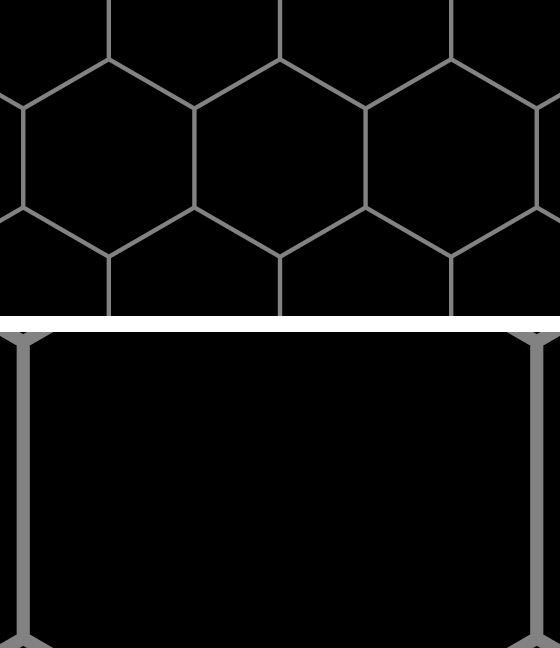
Top, the full canvas; bottom, a detail of the centre.
A WebGL 1 fragment shader for this pattern:

```glsl
precision highp float;

uniform vec2 u_resolution;

// Lengths are fractions of the canvas height
#define CELL_WIDTH 0.54167
#define LINE_WIDTH 0.01389
#define LINE_COLOR vec3(0.51)
#define CELL_COLOR vec3(0.0)

const vec2 LATTICE = vec2(1.0, 1.7320508);

// Offset from the nearest centre of a pointy-top hexagon grid of unit width
vec2 hexOffset(vec2 p) {
    vec2 evenRow = mod(p + 0.5 * LATTICE, LATTICE) - 0.5 * LATTICE;
    vec2 oddRow = mod(p, LATTICE) - 0.5 * LATTICE;
    return dot(evenRow, evenRow) < dot(oddRow, oddRow) ? evenRow : oddRow;
}

// Distance from inside a unit-width hexagon to its nearest side
float hexEdgeDistance(vec2 offset) {
    vec2 q = abs(offset);
    return 0.5 - max(q.x, dot(q, 0.5 * LATTICE));
}

void main() {
    float pixel = 1.0 / u_resolution.y;
    vec2 p = (gl_FragCoord.xy - 0.5 * u_resolution) * pixel;

    // Shared cell walls, smoothed over one pixel
    float wallDistance = hexEdgeDistance(hexOffset(p / CELL_WIDTH)) * CELL_WIDTH;
    float wall = clamp((0.5 * LINE_WIDTH - wallDistance) / pixel + 0.5, 0.0, 1.0);

    gl_FragColor = vec4(mix(CELL_COLOR, LINE_COLOR, wall), 1.0);
}
```
